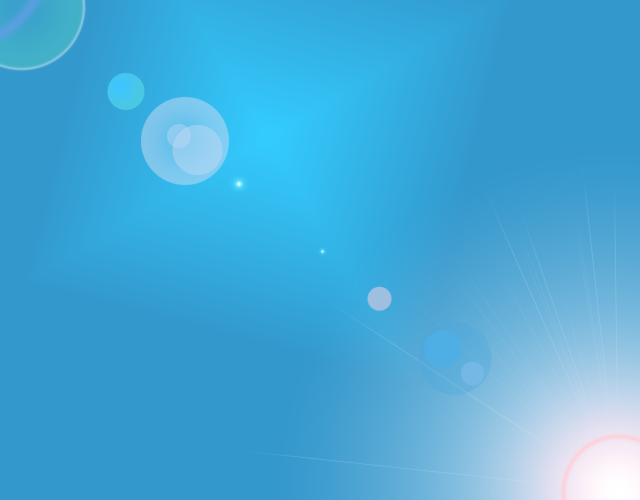
Reproduce this background procedurally as a Shadertoy shader.

```glsl
// Positions and sizes are in canvas heights
const vec3 BASE_BLUE = vec3(0.20, 0.595, 0.80);
const vec3 BRIGHT_CYAN = vec3(0.20, 0.80, 1.0);
const vec3 HALO_WHITE = vec3(0.94, 0.95, 0.98);
const vec3 PINK = vec3(0.99, 0.88, 0.94);
const vec3 RING_PINK = vec3(1.0, 0.80, 0.83);
const vec3 TEAL = vec3(0.28, 0.73, 0.78);
const vec3 VIOLET_BLUE = vec3(0.38, 0.62, 0.90);
const vec3 PALE = vec3(0.76, 0.85, 0.95);
const vec3 SPARK_CYAN = vec3(0.40, 0.95, 1.0);

const vec2 PYRAMID_CENTER = vec2(0.537, 0.725);
const float PYRAMID_ANGLE = 0.25;
const float PYRAMID_HALF = 0.41;
const vec2 SUN = vec2(1.237, 0.017);
const float HALO_RADIUS = 0.70;
const float RING_RADIUS = 0.110;
const vec2 BUBBLE = vec2(0.043, 0.987);
const float BUBBLE_RADIUS = 0.127;
const vec2 LENS = vec2(0.370, 0.718);
const float LENS_RADIUS = 0.088;
const int FAINT_RAYS = 14;
// Angle and length of each long ray
const vec2 LONG_RAYS[6] = vec2[6](
    vec2(1.584, 0.642), vec2(1.681, 0.679), vec2(1.906, 0.618),
    vec2(1.987, 0.689), vec2(2.562, 0.721), vec2(3.034, 0.805));

float hash(float n) {
    return fract(sin(n * 127.1) * 43758.5453);
}

float disc(vec2 p, vec2 center, float radius) {
    float edge = 0.8 / iResolution.y;
    return 1.0 - smoothstep(-edge, edge, length(p - center) - radius);
}

float bell(float x, float width) {
    return exp(-x * x / (width * width));
}

float ray(vec2 q, float angle, float reach) {
    vec2 dir = vec2(cos(angle), sin(angle));
    float along = dot(q, dir);
    float across = dot(q, vec2(-dir.y, dir.x));
    float fade = smoothstep(0.10, 0.22, along)
               * (1.0 - smoothstep(reach * 0.75, reach, along));
    return fade * bell(across, max(0.0011, 0.6 / iResolution.y));
}

vec3 backdrop(vec2 p) {
    vec2 q = p - PYRAMID_CENTER;
    float c = cos(PYRAMID_ANGLE), s = sin(PYRAMID_ANGLE);
    q = abs(vec2(c * q.x - s * q.y, s * q.x + c * q.y));
    float d = max(q.x, q.y) / PYRAMID_HALF;
    return mix(BRIGHT_CYAN, BASE_BLUE, clamp(d, 0.0, 1.0));
}

vec3 addSun(vec3 col, vec2 p) {
    vec2 q = p - SUN;
    float d = length(q);
    float halo = pow(max(1.0 - d / HALO_RADIUS, 0.0), 1.45);
    col = mix(col, HALO_WHITE, halo);
    col = mix(col, PINK, bell(d, 0.17));
    col = mix(col, vec3(1.0), bell(d, 0.085));

    float rays = 0.0;
    for (int i = 0; i < 6; i++)
        rays += 0.16 * ray(q, LONG_RAYS[i].x, LONG_RAYS[i].y);
    for (int i = 0; i < FAINT_RAYS; i++) {
        float n = float(i) + 1.0;
        rays += 0.07 * ray(q, mix(1.6, 3.0, hash(n)), mix(0.3, 0.7, hash(n + 40.0)));
    }
    col = mix(col, vec3(0.85, 0.93, 1.0), min(rays, 1.0));
    return mix(col, RING_PINK, 0.75 * bell(d - RING_RADIUS, 0.005));
}

vec3 addBubble(vec3 col, vec2 p) {
    float d = length(p - BUBBLE);
    float inside = disc(p, BUBBLE, BUBBLE_RADIUS);
    float fill = mix(0.25, 0.75, smoothstep(0.0, BUBBLE_RADIUS, d));
    col = mix(col, TEAL, inside * fill);
    float streak = bell(length(p - vec2(-0.108, 1.108)) - 0.208, 0.012);
    col = mix(col, VIOLET_BLUE, inside * streak * 0.8);
    return mix(col, PALE, 0.5 * bell(d - BUBBLE_RADIUS + 0.002, 0.003));
}

vec3 addSpark(vec3 col, vec2 p, vec2 center, float size) {
    float d = length(p - center);
    col = mix(col, SPARK_CYAN, 0.75 * bell(d, size));
    return mix(col, vec3(0.95, 1.0, 1.0), bell(d, size * 0.4));
}

void mainImage(out vec4 fragColor, in vec2 fragCoord) {
    vec2 p = fragCoord / iResolution.y;
    vec3 col = addSun(backdrop(p), p);
    col = addBubble(col, p);

    // Upper flare discs
    float shade = smoothstep(0.0, 0.055, length(p - vec2(0.240, 0.829)));
    vec3 aqua = mix(vec3(0.25, 0.78, 1.0), vec3(0.30, 0.79, 0.88), shade);
    col = mix(col, aqua, 0.95 * disc(p, vec2(0.252, 0.817), 0.037));
    float lensShade = smoothstep(0.0, LENS_RADIUS, length(p - LENS));
    col = mix(col, PALE, disc(p, LENS, LENS_RADIUS) * mix(0.27, 0.55, lensShade));
    col = mix(col, PALE, 0.50 * disc(p, vec2(0.395, 0.700), 0.050));
    col = mix(col, PALE, 0.45 * disc(p, vec2(0.358, 0.728), 0.024));

    // Sparks
    col = addSpark(col, p, vec2(0.478, 0.632), 0.011);
    col = addSpark(col, p, vec2(0.645, 0.497), 0.005);

    // Lower flare discs
    col = mix(col, vec3(0.66, 0.76, 0.88), 0.90 * disc(p, vec2(0.759, 0.4025), 0.024));
    col = mix(col, vec3(0.27, 0.65, 0.87), 0.30 * disc(p, vec2(0.910, 0.283), 0.073));
    col = mix(col, vec3(0.30, 0.69, 0.91), 0.80 * disc(p, vec2(0.885, 0.302), 0.037));
    col = mix(col, vec3(0.50, 0.74, 0.92), 0.60 * disc(p, vec2(0.945, 0.253), 0.0235));

    fragColor = vec4(col, 1.0);
}
```
